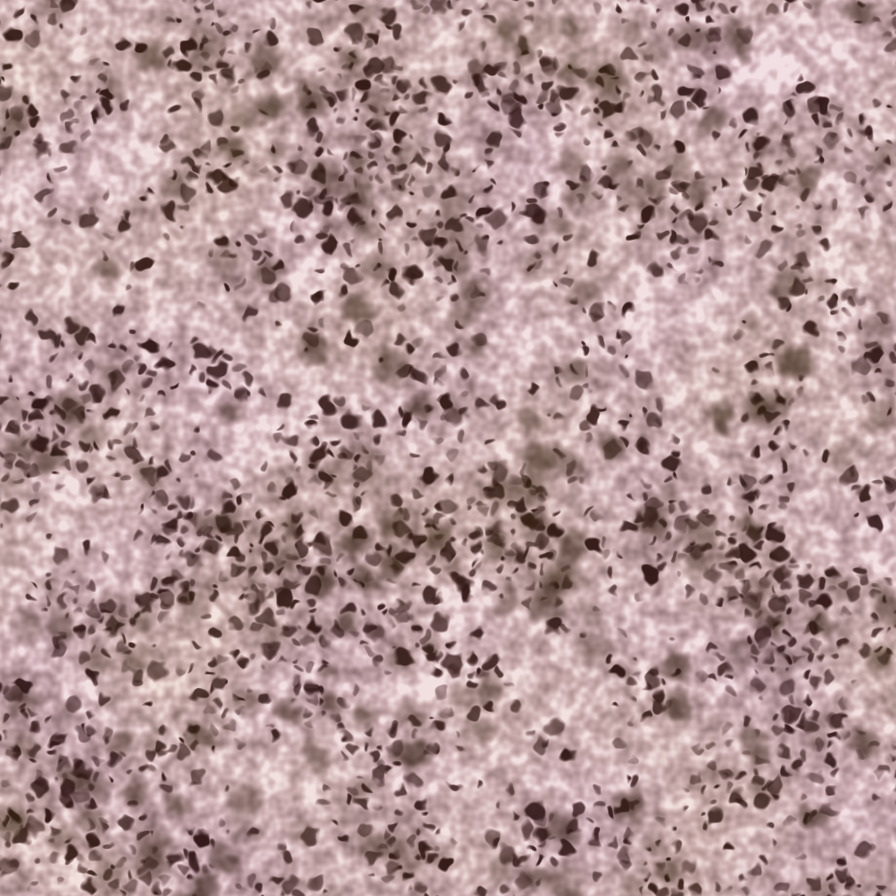
Write a Shadertoy shader that draws this texture.

```glsl
vec2 hash2(vec2 p) {
    vec3 q = fract(p.xyx * vec3(0.1031, 0.1030, 0.0973));
    q += dot(q, q.yzx + 33.33);
    return fract((q.xx + q.yz) * q.zy);
}

float gradientDot(vec2 cell, vec2 offset) {
    float angle = 6.2832 * hash2(cell + 71.0).x;
    return dot(vec2(cos(angle), sin(angle)), offset);
}

float gradientNoise(vec2 p) {
    vec2 i = floor(p), f = p - i;
    vec2 u = f * f * f * (f * (f * 6.0 - 15.0) + 10.0);
    vec2 e = vec2(1.0, 0.0);
    return mix(mix(gradientDot(i, f), gradientDot(i + e, f - e), u.x),
               mix(gradientDot(i + e.yx, f - e.yx), gradientDot(i + 1.0, f - 1.0), u.x), u.y);
}

// Positive where grains crowd together, negative in the pale clearings
float crowding(vec2 p) {
    return 0.6 * gradientNoise(p * 4.0 + 3.0) + 0.95 * gradientNoise(p * 11.0 + 40.0);
}

// Light left after passing one layer of scattered oval grains
float grainLayer(vec2 p, float scale, float share, vec2 radii, float blur, vec2 strength) {
    vec2 home = floor(p * scale);
    float light = 1.0;
    for (int y = -1; y <= 1; y++) {
        for (int x = -1; x <= 1; x++) {
            vec2 cell = home + vec2(x, y);
            vec2 center = cell + 0.1 + 0.8 * hash2(cell + scale);
            vec2 kind = hash2(cell + scale * 3.0 + 17.0);
            vec2 shape = hash2(cell + scale * 5.0 + 91.0);
            float present = step(kind.x, share + crowding(center / scale));
            float angle = 6.2832 * shape.x;
            vec2 d = mat2(cos(angle), sin(angle), -sin(angle), cos(angle)) * (p * scale - center);
            d.x *= 1.0 + 0.5 * shape.y;
            float radius = mix(radii.x, radii.y, kind.y);
            float cover = 1.0 - smoothstep(radius - blur, radius + blur, length(d));
            light *= 1.0 - present * cover * mix(strength.x, strength.y, fract(shape.y * 7.0));
        }
    }
    return light;
}

void mainImage(out vec4 fragColor, in vec2 fragCoord) {
    vec2 p = fragCoord / iResolution.y;

    // Mottled pale ground
    float tone = 0.79 - 0.09 * crowding(p);
    tone += 0.17 * gradientNoise(p * 27.0) + 0.22 * gradientNoise(p * 62.0 + 9.0);
    tone += 0.15 * gradientNoise(p * 115.0 + 5.0);
    tone += 0.14 * smoothstep(0.2, 0.55, gradientNoise(p * 7.0 + 60.0));

    // Grains: out of focus, large sharp, small sharp
    vec2 ragged = p + 0.008 * vec2(gradientNoise(p * 75.0), gradientNoise(p * 75.0 + 31.0));
    float haze = grainLayer(ragged, 21.0, 0.42, vec2(0.24, 0.42), 0.22, vec2(0.2, 0.6));
    float large = grainLayer(ragged, 35.0, 0.4, vec2(0.22, 0.37), 0.1, vec2(0.5, 1.0));
    float small = grainLayer(ragged, 62.0, 0.36, vec2(0.18, 0.36), 0.15, vec2(0.35, 0.95));
    tone = mix(0.2, tone, haze * large * small);

    // Dark brown through dusty pink to near white
    vec3 brown = vec3(0.20, 0.10, 0.09);
    vec3 pink = vec3(0.81, 0.69, 0.70);
    vec3 white = vec3(0.95, 0.88, 0.88);
    vec3 color = mix(brown, pink, clamp((tone - 0.2) / 0.61, 0.0, 1.0));
    color = mix(color, white, clamp((tone - 0.81) / 0.14, 0.0, 1.0));

    // Olive cast in the haze, slow drift between mauve and tan
    color += vec3(-0.01, 0.015, -0.03) * (1.0 - haze);
    color += vec3(0.0, -0.015, 0.03) * gradientNoise(p * 6.0 + 20.0);
    fragColor = vec4(color, 1.0);
}
```
